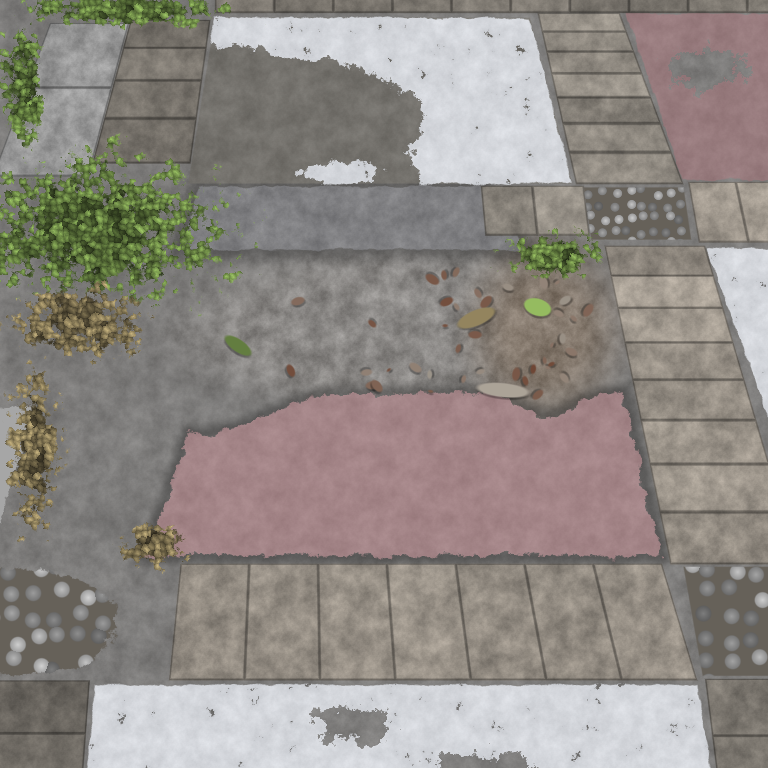
A WebGL 1 fragment shader for this texture:

```glsl
precision highp float;
// Weathered courtyard paving: worn paint, stone pavers, pebbles, rubble and weeds.
uniform vec2 u_resolution;

float hash(vec2 p) { return fract(sin(dot(p, vec2(127.1, 311.7))) * 4375.85); }

// Layered, rotated sines
float blotch(vec2 p) {
  float sum = 0., amp = .5;
  for (int i = 0; i < 6; i++) {
    p = mat2(.8, .6, -.6, .8) * p * 1.9 + 1.7;
    sum += amp * sin(p.x + sin(p.y * 1.3)) * sin(p.y + 1.4 * sin(p.x * .7));
    amp *= .68;
  }
  return sum;
}

// Cellular noise: nearest distance and cell id
vec2 cells(vec2 p) {
  vec2 near = vec2(8, 0);
  for (int j = -1; j <= 1; j++) for (int i = -1; i <= 1; i++) {
    vec2 c = floor(p) + vec2(i, j);
    float id = hash(c);
    float d = length(c + .2 + .6 * vec2(id, hash(c + 7.3)) - p);
    if (d < near.x) near = vec2(d, id);
  }
  return near;
}

float fill(float d) { return smoothstep(.12, -.12, d); }

// Ellipse: centre, radii
float oval(vec2 p, vec4 e) { return (length((p - e.xy) / e.zw) - 1.) * min(e.z, e.w); }

// Trapezoid coordinates and size; x = top left, top right, bottom left, bottom right
vec4 slab(vec2 p, vec4 x, vec2 y) {
  float v = (p.y - y.x) / (y.y - y.x);
  vec2 ends = mix(x.xy, x.zw, v);
  float width = max(ends.y - ends.x, .1);
  return vec4((p.x - ends.x) / width, v, width, y.y - y.x);
}

float panel(vec2 p, vec4 x, vec2 y) {
  vec4 s = slab(p, x, y);
  vec2 d = (abs(s.xy - .5) - .5) * s.zw;
  return max(d.x, d.y);
}

// y = top, bottom, columns, rows
void pavers(inout vec3 col, vec2 p, vec4 x, vec4 y, vec3 tint, float grain) {
  vec4 s = slab(p, x, y.xy);
  vec2 q = y.zw * vec2(s.x, s.y * 1.38 / (1. + .38 * s.y));
  vec2 gap = (.5 - abs(fract(q) - .5)) * s.zw / y.zw;
  tint *= .91 + .18 * hash(floor(q) + x.x) + .17 * grain;
  tint *= mix(.66, 1., smoothstep(.05, .3, min(gap.x, gap.y)));
  col = mix(col, tint, fill(panel(p, x, y.xy)));
}

void pebbles(inout vec3 col, vec2 p, float d, float scale) {
  vec2 c = cells(p * scale);
  vec3 stone = vec3(.43 + .32 * c.y) * (1.1 - .8 * c.x);
  col = mix(col, mix(vec3(.4, .38, .35), stone, smoothstep(.38, .3, c.x)), fill(d));
}

void weeds(inout vec3 col, vec2 p, vec4 e, vec3 tint, float grain) {
  vec2 c = cells(p * 1.2 + .6 * grain);
  float cover = .65 - length((p - e.xy) / e.zw) + .5 * grain + .7 * c.y;
  col = mix(col, tint * (.5 + .8 * c.y) * (1.25 - .8 * c.x), smoothstep(0., .2, cover));
}

void leaf(inout vec3 col, vec2 p, vec4 e, float turn, vec3 tint) {
  vec2 q = mat2(cos(turn), -sin(turn), sin(turn), cos(turn)) * (p - e.xy);
  col *= 1. - .3 * fill(oval(q, vec4(.1, .3, e.zw)));
  col = mix(col, tint, fill(oval(q, vec4(0, 0, e.zw))));
}

void main() {
  // Percent of the canvas, measured downwards
  vec2 p = gl_FragCoord.xy / u_resolution * 100.;
  p.y = 100. - p.y;
  float g = blotch(p * .38), rough = .6 * g;
  vec3 pink = vec3(.64, .52, .53) + .04 * g, warm = vec3(.61, .58, .54), dull = vec3(.49, .47, .44);
  vec3 green = vec3(.39, .49, .25), straw = vec3(.5, .45, .32);

  // Cement, rubble hollow and broken step
  vec3 col = vec3(.49, .485, .48) + .06 * g + .02 * blotch(p * .09);
  col = mix(col, vec3(.54, .53, .52) + .11 * g, smoothstep(3., -3., oval(p, vec4(53, 43, 29, 10)) + rough));
  col = mix(col, vec3(.5, .43, .36) + .1 * g, .6 * smoothstep(4., -5., oval(p, vec4(71, 43, 9, 11))));
  float ledge = panel(p, vec4(26, 63, 23.5, 68.5), vec2(24.3, 32.5)) + rough * .5;
  col *= 1. - .25 * smoothstep(2.5, 0., ledge);
  col = mix(col, vec3(.5, .5, .51) + .07 * g, fill(ledge));
  col = mix(col, vec3(.65), fill(panel(p, vec4(-9, 4.5, -9, 0), vec2(53, 68)) + rough));

  // White paint with worn holes
  float paint = panel(p, vec4(28, 69, 24.5, 74.5), vec2(2.3, 23.9));
  float bare = min(oval(p, vec4(37, 16, 18, 8.5)), oval(p, vec4(29, 14, 12, 8.2)));
  bare = min(bare, panel(p, vec4(20, 50, 20, 56), vec2(16, 25)));
  bare = max(bare, -oval(p, vec4(44.5, 22.6, 4.5, 1.4)));
  col = mix(col, vec3(.45, .44, .42) + .05 * g, fill(paint));
  paint = max(paint + rough * .5, rough * 1.5 - bare);
  float low = panel(p, vec4(12.3, 90.8, 11.3, 92.8), vec2(89.2, 102));
  float scar = min(oval(p, vec4(46, 94.3, 4.5, 2.4)), oval(p, vec4(62.5, 100, 7, 2)));
  paint = min(paint, max(low + rough * .4, rough * 2.5 - scar));
  paint = min(paint, panel(p, vec4(92, 120, 108, 120), vec2(32.3, 76)) + rough * .5);
  col = mix(col, vec3(.83, .84, .86) + .05 * g, fill(paint) * smoothstep(-.95, -.7, g));

  // Pink paint
  float corner = panel(p, vec4(81.5, 120, 89, 120), vec2(1.7, 23.4)) + rough * .5;
  corner = max(corner, 3. * rough - oval(p, vec4(91.5, 9, 5, 2.6)));
  col = mix(col, pink * .93, fill(corner));
  float notch = (p.x - 71.5) / 4.5;
  float brink = 51.2 + 5.5 * smoothstep(45., 25., p.x) + 3. * exp(-notch * notch);
  float field = max(panel(p, vec4(27, 80.7, 19, 86), vec2(50, 72.3)), brink - p.y);
  col *= 1. - .3 * smoothstep(2., 0., abs(field));
  col = mix(col, pink, fill(field + 1.2 * rough));

  // Stone courses
  pavers(col, p, vec4(23.5, 86.2, 22, 90.8), vec4(73.4, 88.6, 7, 1), warm, g);
  pavers(col, p, vec4(78.7, 91.8, 87.3, 104), vec4(32, 73.5, 1, 8), warm, g);
  pavers(col, p, vec4(70, 80.7, 75, 89), vec4(1.7, 24, 1, 7), dull * 1.14, g);
  pavers(col, p, vec4(62.6, 76, 63.2, 76.8), vec4(24.2, 30.7, 2, 1), dull * 1.14, g);
  pavers(col, p, vec4(89.6, 102, 91, 104), vec4(23.7, 31.6, 2, 1), warm, g);
  pavers(col, p, vec4(17, 27.4, 12, 24.8), vec4(2.6, 21.3, 1, 4), dull, g);
  pavers(col, p, vec4(6.5, 16.8, -1, 11.5), vec4(3, 23, 1, 2), vec3(.64), g);
  pavers(col, p, vec4(-2, 11.7, -2, 10.5), vec4(88.6, 105, 1, 2), dull * .9, g);
  pavers(col, p, vec4(91.8, 105, 94, 105), vec4(88.4, 106, 1, 2), dull, g);
  pavers(col, p, vec4(28, 105, 28, 105), vec4(-2, 1.7, 10, 1), dull, g);

  // Pebble beds
  pebbles(col, p, panel(p, vec4(76, 89, 77, 90), vec2(24.4, 31.2)), .58);
  pebbles(col, p, panel(p, vec4(89, 110, 91.5, 110), vec2(73.8, 88)), .33);
  pebbles(col, p, oval(p, vec4(3, 81, 12, 7)) + rough, .33);

  // Litter and fallen leaves
  for (int i = 0; i < 40; i++) {
    vec2 k = vec2(i, 1);
    vec2 at = vec2(22. + 55. * sqrt(hash(k)), 34.5 + 17. * hash(k + 2.));
    vec3 tint = mix(vec3(.43, .27, .2), warm, hash(k + 5.));
    leaf(col, p, vec4(at, vec2(.7, .4) * (.4 + hash(k + 9.))), k.x, tint);
  }
  leaf(col, p, vec4(62, 41.4, 2.6, 1), -.4, straw * 1.15);
  leaf(col, p, vec4(65.5, 50.8, 3.4, .9), .1, warm * 1.1);
  leaf(col, p, vec4(70, 40, 1.8, 1.1), .3, green * 1.5);
  leaf(col, p, vec4(31, 45, 2, .8), .6, green);

  // Weeds and dry tufts
  weeds(col, p, vec4(12, 30, 15, 8.5), green, g);
  weeds(col, p, vec4(17, 1.3, 13, 1.8), green, g);
  weeds(col, p, vec4(3, 11, 2.5, 7), green, g);
  weeds(col, p, vec4(72, 33, 5.5, 2.8), green, g);
  weeds(col, p, vec4(10, 42, 8, 4), straw, g);
  weeds(col, p, vec4(4.5, 59, 3, 9), straw, g);
  weeds(col, p, vec4(20, 71, 4, 2.6), straw, g);
  gl_FragColor = vec4(col, 1);
}
```
